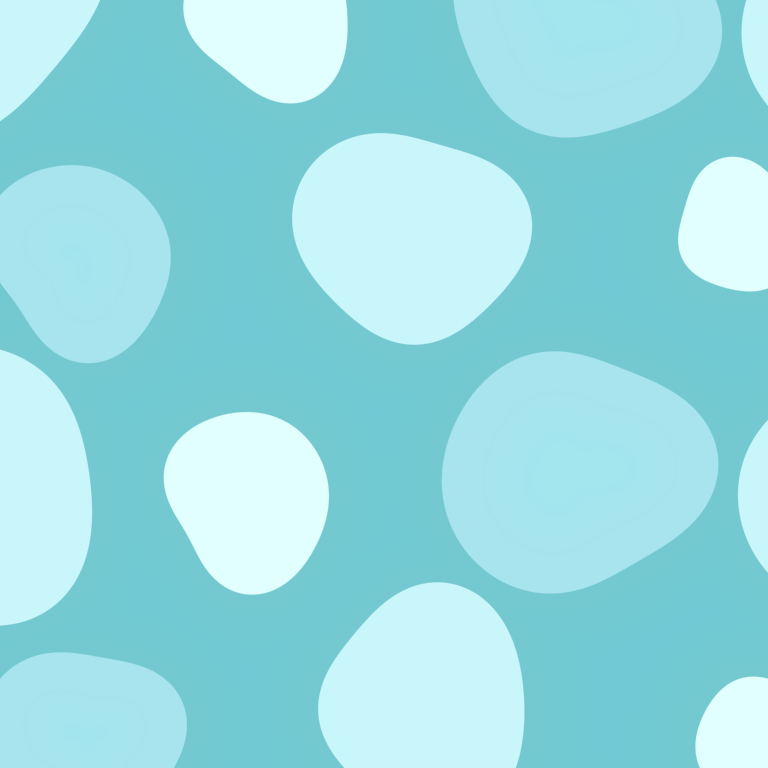
Give the GLSL for this pattern, as a WebGL 1 fragment shader.

```glsl
precision highp float;
// Soft pebble shapes in three pale tones scattered over flat turquoise.
// Pebbles sit on a jittered triangular lattice; a three-colouring of it
// picks tone and size, and a few angular harmonics bend each outline.

uniform vec2 u_resolution;

const vec2 LATTICE_ORIGIN = vec2(0.125, 0.06);
const vec2 SPACING = vec2(0.43, 0.31);

vec2 hash22(vec2 p) {
  vec3 q = fract(p.xyx * vec3(0.1031, 0.1030, 0.0973));
  q += dot(q, q.yzx + 33.33);
  return fract((q.xx + q.yz) * q.zy);
}

// Lattice rows are each shifted by half a column.
vec2 latticePoint(vec2 cell) {
  return LATTICE_ORIGIN + SPACING * vec2(cell.x + 0.5 * cell.y, cell.y);
}

vec2 nearestCell(vec2 p) {
  vec2 c = (p - LATTICE_ORIGIN) / SPACING;
  c.x -= 0.5 * c.y;
  return floor(c + 0.5);
}

// Neighbouring cells never share a tone: 0 aqua, 1 pale, 2 white.
float toneOf(vec2 cell) {
  return floor(mod(cell.x + 2.0 * cell.y + 0.5, 3.0));
}

// Approximate signed distance to the rounded, slightly angular outline.
float pebble(vec2 p, float radius, vec2 seed) {
  float angle = atan(p.y, p.x);
  vec2 phase = 6.2832 * seed;
  float bend = 0.08 * cos(2.0 * angle + phase.x)
             + 0.06 * cos(3.0 * angle + phase.y)
             + 0.02 * cos(4.0 * angle + phase.x + phase.y);
  return length(p) - radius * (1.0 + bend);
}

vec3 pebbleColor(float tone, float depth) {
  vec3 aqua = mix(vec3(0.655, 0.895, 0.930), vec3(0.640, 0.900, 0.935),
                  smoothstep(0.03, 0.12, depth));
  vec3 pale = vec3(0.79, 0.965, 0.98);
  vec3 white = vec3(0.88, 1.0, 0.995);
  return tone < 0.5 ? aqua : (tone < 1.5 ? pale : white);
}

void main() {
  float side = min(u_resolution.x, u_resolution.y);
  vec2 p = gl_FragCoord.xy / side;
  vec2 home = nearestCell(p);

  // Find the closest pebble among the surrounding cells.
  float dist = 1.0;
  float tone = 0.0;
  for (int j = -1; j <= 1; j++) {
    for (int i = -1; i <= 1; i++) {
      vec2 cell = home + vec2(float(i), float(j));
      float cellTone = toneOf(cell);
      float radius = cellTone < 0.5 ? 0.143 : (cellTone < 1.5 ? 0.168 : 0.096);
      radius *= mod(cell.y + 0.5, 2.0) > 1.0 ? 1.15 : 0.85;
      vec2 center = latticePoint(cell) + 0.05 * (hash22(cell + 7.0) - 0.5);
      float d = pebble(p - center, radius, hash22(cell + 41.0));
      if (d < dist) {
        dist = d;
        tone = cellTone;
      }
    }
  }

  // The ground turns faintly bluer away from the pebbles.
  vec3 ground = mix(vec3(0.455, 0.788, 0.815), vec3(0.440, 0.790, 0.830),
                    smoothstep(0.0, 0.10, dist));
  float edge = 0.8 / side;
  float cover = 1.0 - smoothstep(-edge, edge, dist);
  gl_FragColor = vec4(mix(ground, pebbleColor(tone, -dist), cover), 1.0);
}
```
